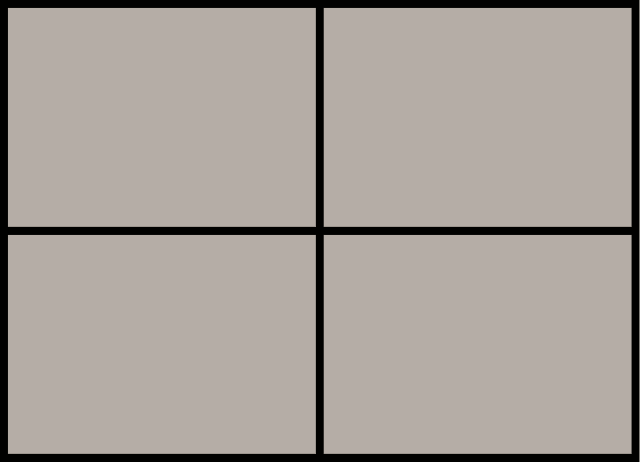
Write a WebGL 2 fragment shader that draws this pattern.

```glsl
#version 300 es
precision highp float;

uniform vec2 u_resolution;
out vec4 fragColor;

// Signed distance to an axis-aligned box centred at the origin
float boxDistance(vec2 p, vec2 halfSize) {
    vec2 d = abs(p) - halfSize;
    return length(max(d, 0.0)) + min(max(d.x, d.y), 0.0);
}

void main() {
    // Design units: the canvas spans 512 by 370
    vec2 p = gl_FragCoord.xy / u_resolution * vec2(512.0, 370.0);
    float pixel = 512.0 / u_resolution.x;

    // Mirror around the crossing of the bars so one pane becomes four
    vec2 folded = abs(p - vec2(255.8, 185.1)) - vec2(126.3, 90.9);
    float pane = boxDistance(folded, vec2(123.15, 87.65));
    float paneMask = smoothstep(0.6, -0.6, pane / pixel);

    // Near-black bars, then warm grey panes
    vec3 color = mix(vec3(0.005, 0.005, 0.0), vec3(0.71, 0.68, 0.65), paneMask);

    // Pale sliver along the right rim
    float rim = smoothstep(-0.5, 0.5, (p.x - 511.4) / pixel);
    color = mix(color, vec3(0.59, 0.58, 0.56), rim);

    fragColor = vec4(color, 1.0);
}
```
